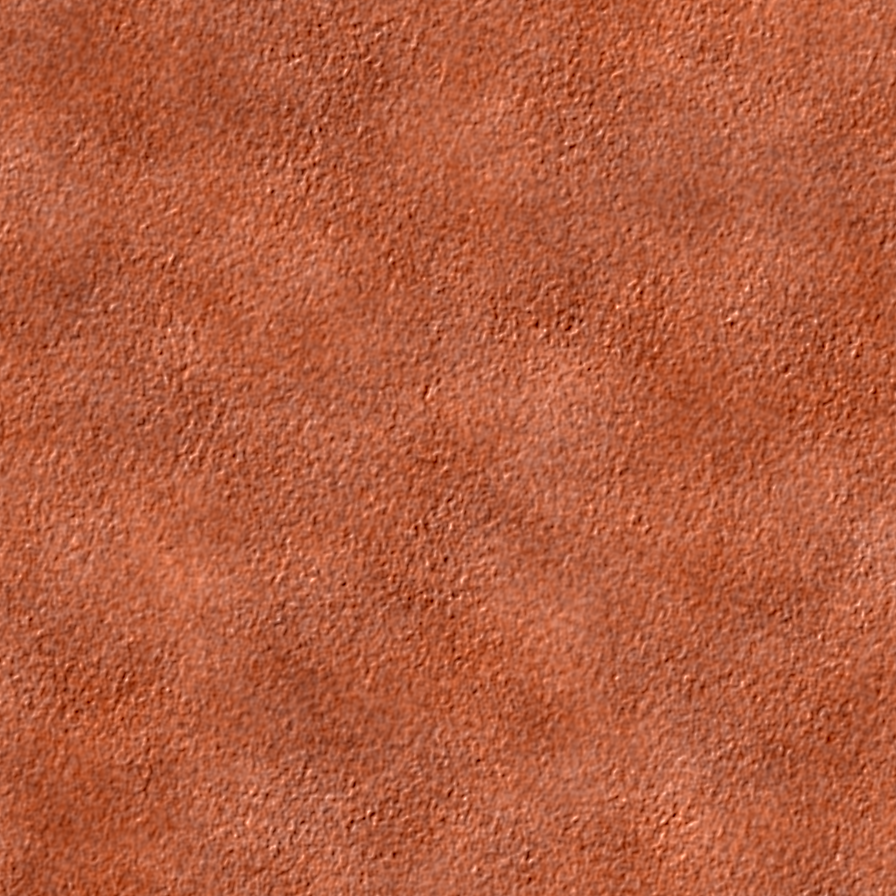
Give the GLSL for this texture, as a Shadertoy shader.

```glsl
// Rough terracotta plaster: fine crisp grains lit from the left, with mottled stains

vec2 randomDirection(vec2 cell) {
    vec3 h = fract(cell.xyx * vec3(0.1031, 0.1030, 0.0973));
    h += dot(h, h.yzx + 33.33);
    float angle = 6.2832 * fract((h.x + h.y) * h.z);
    return vec2(cos(angle), sin(angle));
}

// Gradient noise, centred on zero
float noise(vec2 p) {
    vec2 i = floor(p), f = p - i;
    vec2 u = f * f * f * (f * (f * 6.0 - 15.0) + 10.0);
    vec2 e = vec2(1.0, 0.0);
    float low = mix(dot(randomDirection(i), f),
                    dot(randomDirection(i + e), f - e), u.x);
    float high = mix(dot(randomDirection(i + e.yx), f - e.yx),
                     dot(randomDirection(i + 1.0), f - 1.0), u.x);
    return mix(low, high, u.y);
}

float clouds(vec2 p) {
    float sum = 0.0, weight = 1.0;
    for (int octave = 0; octave < 5; octave++) {
        sum += weight * noise(p);
        p = mat2(1.6, 1.2, -1.2, 1.6) * p + 17.3;
        weight *= 0.8;
    }
    return sum;
}

float grainHeight(vec2 p) {
    return noise(p * 116.0 + 40.0) + 0.65 * noise(p * 225.0 + 90.0);
}

void mainImage(out vec4 fragColor, in vec2 fragCoord) {
    vec2 uv = fragCoord / iResolution.y;

    // Grain axes: tilted to the right and slightly stretched along their length
    vec2 grain = vec2(dot(uv, vec2(0.92, -0.39)), 0.85 * dot(uv, vec2(0.39, 0.92)));

    // Relief: height difference along the light, with sparse glints and pits
    vec2 lightStep = vec2(0.0017, -0.0004);
    float relief = grainHeight(grain + lightStep) - grainHeight(grain - lightStep);
    relief *= 2.4 * (1.0 + 0.7 * noise(uv * 7.0 + 71.0) + 0.7 * noise(uv * 40.0 + 8.0));
    relief *= 0.8 + 0.07 * relief * relief;

    // Mottled stains and grain-sized spots
    float stain = clouds(uv * 4.0 + 5.0);
    float speckle = noise(grain * 150.0 + 210.0);
    float tone = relief + 1.6 * speckle + 1.0 * stain;

    // Shift between dusty mauve and warm orange
    float warmth = 1.4 * clouds(uv * 4.5 + 33.0) + 3.0 * noise(grain * 100.0 + 300.0);

    vec3 clay = vec3(0.711, 0.367, 0.243);
    vec3 color = clay + 0.088 * tone + warmth * vec3(0.020, -0.004, -0.018);
    fragColor = vec4(clamp(color, 0.0, 1.0), 1.0);
}
```
